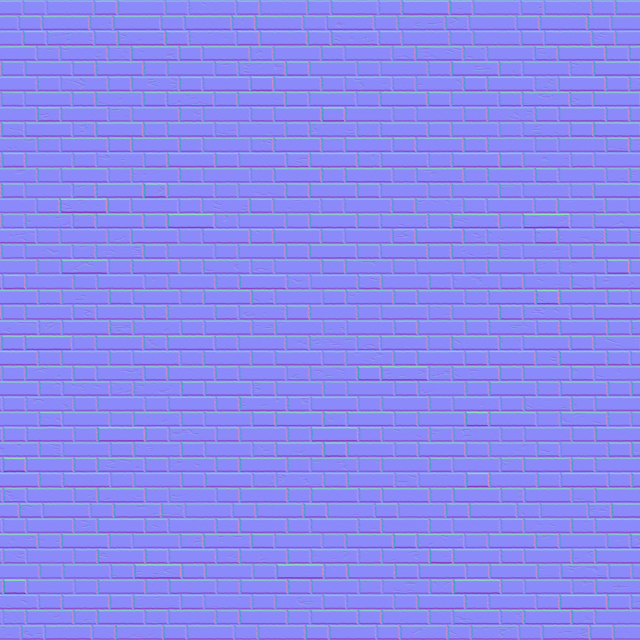
Reproduce this texture map procedurally as a three.js fragment shader.

```glsl
// Tangent-space normal map of a Flemish-bond brick wall with chipped faces
#define ROWS 42.0
#define PAIRS 9.0          // header + stretcher pairs across
#define HEADER 0.33        // header share of one pair
#define GROUT 0.0004       // half width of the flat joint floor
#define BEVEL 0.0026       // width of the sloping brick edge
#define WARP 0.0005        // raggedness of the edges
#define CRACKED 0.35       // share of bricks with surface cracks
#define CRACK_DEPTH 0.32
#define GRAIN 0.025
#define TAP 0.001          // half span of the slope filter
#define GAIN vec2(0.20, 0.25)
#define FLAT_COLOR vec3(0.546, 0.541, 0.982)

varying vec2 vUv;

float hash(vec2 p) {
  vec3 q = fract(vec3(p.xyx) * 0.1031);
  q += dot(q, q.yzx + 33.33);
  return fract((q.x + q.y) * q.z);
}

float gradientDot(vec2 cell, vec2 offset) {
  float angle = 6.2832 * hash(cell);
  return dot(vec2(cos(angle), sin(angle)), offset);
}

float gradientNoise(vec2 p) {
  vec2 i = floor(p), f = p - i;
  vec2 u = f * f * f * (f * (f * 6.0 - 15.0) + 10.0);
  vec2 e = vec2(1.0, 0.0);
  float low = mix(gradientDot(i, f), gradientDot(i + e, f - e), u.x);
  float high = mix(gradientDot(i + e.yx, f - e.yx), gradientDot(i + 1.0, f - 1.0), u.x);
  return mix(low, high, u.y);
}

// Shift of a course, in pairs: half bond, slow drift and a few odd courses
float courseShift(float row) {
  float odd = mod(row, 2.0);
  float fromSeam = abs(mod(row + 4.0, ROWS) - 4.5);
  bool irregular = fromSeam < 2.0 || row == 33.0;
  float bond = irregular ? 0.31 - 0.07 * odd : 0.5 * odd;
  return bond + 0.01 + 0.001 * row + 0.03 * (hash(vec2(row, 7.0)) - 0.5);
}

// Thin wandering grooves, broken up by a patch mask
float cracks(vec2 p, vec2 id) {
  vec2 seed = id * vec2(3.7, 5.3);
  float line = abs(gradientNoise(p * vec2(42.0, 140.0) + seed));
  float patches = gradientNoise(p * vec2(55.0, 80.0) + seed.yx + 19.0);
  return smoothstep(0.16, 0.0, line) * smoothstep(0.1, 0.3, patches);
}

float wallHeight(vec2 p) {
  // Ragged outline
  vec2 q = p + WARP * vec2(gradientNoise(p * 210.0), gradientNoise(p * 170.0 + 40.0));

  // Course and brick
  float y = (1.0 - q.y) * ROWS;
  float row = mod(floor(y), ROWS);
  float x = q.x * PAIRS - courseShift(row);
  float fx = fract(x), fy = fract(y);
  float stretcher = step(HEADER, fx);
  vec2 id = vec2(2.0 * mod(floor(x), PAIRS) + stretcher, row);

  // Distance to the nearest joint centre
  float dx = stretcher > 0.5 ? min(fx - HEADER, 1.0 - fx) : min(fx, HEADER - fx);
  float d = min(dx / PAIRS, min(fy, 1.0 - fy) / ROWS);
  float body = smoothstep(GROUT, GROUT + BEVEL, d);

  // Each brick stands out a little differently; a few stand proud
  float proud = step(0.975, hash(id + 51.0));
  float depth = mix(0.78, 1.15, hash(id + 13.0)) + 0.45 * proud;

  // Surface wear
  float face = smoothstep(BEVEL, 2.0 * BEVEL, d);
  float worn = step(hash(id + 87.0), CRACKED);
  float rough = gradientNoise(p * 330.0) * GRAIN * mix(6.0, 1.0, face);
  return body * depth - CRACK_DEPTH * worn * face * cracks(p, id) + rough;
}

void main() {
  vec2 e = vec2(TAP, 0.0);
  vec2 rise = vec2(wallHeight(vUv + e) - wallHeight(vUv - e),
                   wallHeight(vUv + e.yx) - wallHeight(vUv - e.yx));
  vec2 tilt = -rise * GAIN;

  // Slopes tint red and green and dim blue; left faces lean to teal
  vec3 color = FLAT_COLOR + vec3(tilt, -0.75 * length(tilt));
  color.g += 0.3 * max(-tilt.x, 0.0);
  gl_FragColor = vec4(clamp(color, 0.0, 1.0), 1.0);
}
```
